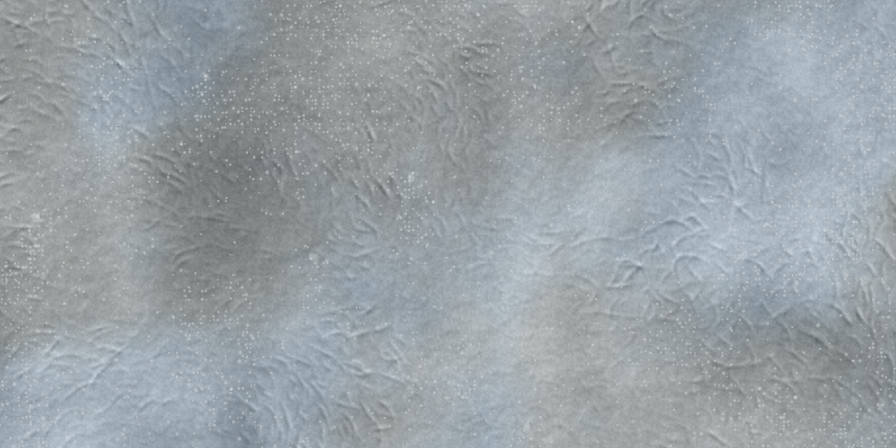
Reproduce this texture procedurally as a Shadertoy shader.

```glsl
// Weathered blue-grey leather with cloudy stains, embossed creases and pale flecks.
#define COOL_TINT vec3(0.577, 0.628, 0.668)
#define WARM_TINT vec3(0.592, 0.606, 0.605)
#define FLECK_COLOR vec3(0.82, 0.84, 0.84)
#define CLOUD_SCALE 3.2
#define CLOUD_CONTRAST 0.36
#define CREASE_WIDTH 0.0058
#define CREASE_DEPTH 0.15
#define ROUGHNESS 0.10
#define GRAIN 0.055
#define FLECK_SIZE 0.0026

float hash12(vec2 p) {
    vec3 q = fract(p.xyx * 0.1031);
    q += dot(q, q.yzx + 33.33);
    return fract((q.x + q.y) * q.z);
}

vec2 hash22(vec2 p) {
    vec3 q = fract(p.xyx * vec3(0.1031, 0.1030, 0.0973));
    q += dot(q, q.yzx + 33.33);
    return fract((q.xx + q.yz) * q.zy);
}

float noise(vec2 p) {
    vec2 i = floor(p), f = fract(p);
    f = f * f * (3.0 - 2.0 * f);
    float low = mix(hash12(i), hash12(i + vec2(1, 0)), f.x);
    float high = mix(hash12(i + vec2(0, 1)), hash12(i + vec2(1, 1)), f.x);
    return mix(low, high, f.y);
}

float fbm(vec2 p) {
    float sum = 0.0, amp = 0.516;
    for (int i = 0; i < 5; i++) {
        sum += amp * noise(p);
        p = mat2(1.6, 1.2, -1.2, 1.6) * p + 19.7;
        amp *= 0.5;
    }
    return sum;
}

// Short bent strokes, lit on the upper side and shaded on the lower one
float creases(vec2 p, float scale, float seed) {
    vec2 q = p * scale, cell = floor(q);
    float heading = -0.5 + 2.4 * (noise(p * 3.0 + seed) - 0.5);
    float relief = 0.0;
    for (int j = -1; j <= 1; j++)
    for (int i = -1; i <= 1; i++) {
        vec2 id = cell + vec2(i, j);
        vec2 d = q - id - hash22(id + seed);
        vec2 rnd = hash22(id + seed + 57.0);
        float a = heading + 1.3 * (rnd.x - 0.5);
        d = vec2(cos(a) * d.x + sin(a) * d.y, cos(a) * d.y - sin(a) * d.x);
        d.y += (rnd.y - 0.5) * d.x * d.x * 0.9;
        float across = d.y / (CREASE_WIDTH * scale);
        float along = 1.0 - smoothstep(0.1, 0.5 + 0.45 * rnd.y, abs(d.x));
        relief += along * across * exp(-across * across) * (0.3 + rnd.x);
    }
    return relief;
}

// Round flecks, one per cell, kept where the density is high enough
float flecks(vec2 p, float scale, float radius, float density) {
    vec2 q = p * scale, id = floor(q);
    vec2 center = 0.3 + 0.4 * hash22(id + 31.0);
    float dist = length(fract(q) - center) / scale;
    float r = radius * (0.5 + 0.6 * hash12(id + 5.0));
    float soft = 0.75 / iResolution.y + 0.0006;
    float keep = step(hash12(id + 83.0), density);
    return keep * (1.0 - smoothstep(r - soft, r + soft, dist));
}

// Sparse splashes: x is a ragged core, y a fleck density trailing below it
vec2 splashes(vec2 p) {
    vec2 q = p * 2.2, cell = floor(q), result = vec2(0);
    for (int j = -1; j <= 1; j++)
    for (int i = -1; i <= 1; i++) {
        vec2 id = cell + vec2(i, j);
        vec2 d = (q - id - hash22(id + 7.0)) / 2.2;
        float power = hash12(id + 3.0);
        float ragged = length(d) + 0.014 * (noise(p * 130.0) - 0.5);
        result.x += power * (1.0 - smoothstep(0.003, 0.013, ragged));
        d.y += 0.06;
        result.y += power * power * exp(-dot(d * d, vec2(620, 150)));
    }
    return result;
}

void mainImage(out vec4 fragColor, in vec2 fragCoord) {
    vec2 p = fragCoord / iResolution.y;

    // Broad stains in tone and hue
    float cloud = fbm(p * CLOUD_SCALE + 4.3) - 0.5;
    float patches = fbm(p * 2.3 + 41.0);
    float streak = noise(p * vec2(11.0, 1.7) + 9.0) - 0.5;
    float warm = smoothstep(0.38, 0.68, patches);
    vec3 color = mix(COOL_TINT, WARM_TINT, warm);
    color += CLOUD_CONTRAST * cloud + 0.04 * streak - 0.035 * (warm - 0.5);
    color += 0.05 * (0.5 - p.y);

    // Embossed creases and soft leather relief
    float worn = smoothstep(0.32, 0.66, fbm(p * 5.0 + 23.0));
    float relief = creases(p, 17.0, 11.0) + 0.8 * creases(p, 27.0, 71.0);
    color += CREASE_DEPTH * relief * (0.2 + 0.9 * worn);
    vec2 r = p * 48.0;
    color += ROUGHNESS * (fbm(r) - fbm(r + vec2(-0.25, 0.4)));
    color += GRAIN * (noise(p * 230.0) - 0.5);

    // Pale flecks and splashes
    vec2 splash = splashes(p);
    float density = 0.03 + 0.22 * smoothstep(0.45, 0.7, fbm(p * 4.0 + 67.0));
    density += 0.5 * splash.y;
    float spots = 0.6 * flecks(p, 110.0, FLECK_SIZE, density);
    spots += 0.5 * flecks(p + 3.7, 62.0, FLECK_SIZE * 1.4, density * 0.5);
    spots += 0.55 * splash.x;
    color = mix(color, FLECK_COLOR, clamp(spots, 0.0, 0.85));

    fragColor = vec4(clamp(color, 0.0, 1.0), 1.0);
}
```
